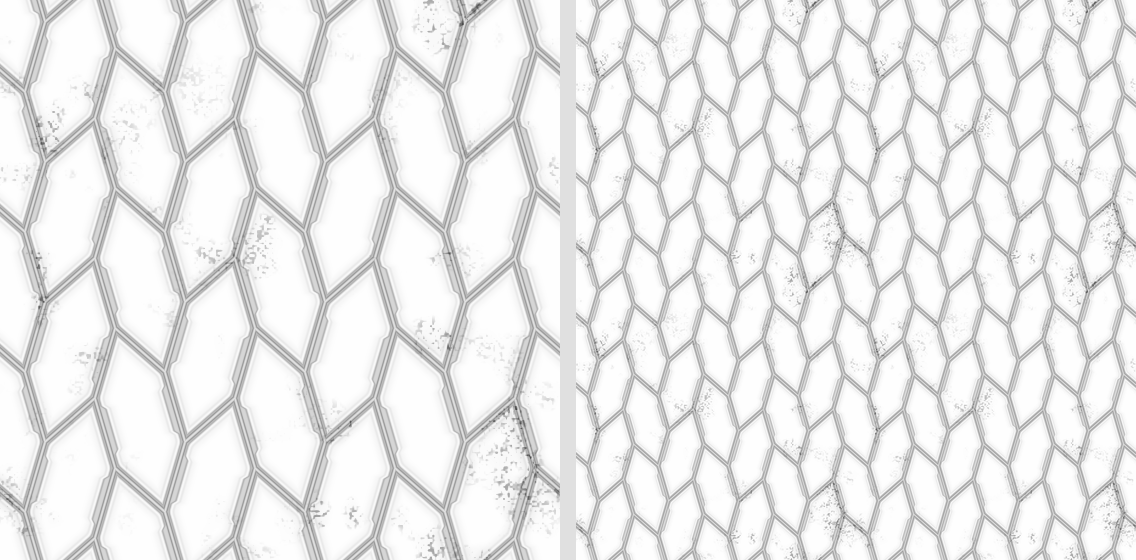
Left: one tile. Right: repeated 2 by 2.
Write a three.js fragment shader that draws this texture map.

```glsl
// Elongated hexagonal tiles in mirrored columns, four repeats each way, with
// notched sides, fine ridged grey grooves and sparse speckled wear.
// Each tile is a point-symmetric hexagon measured by three pairs of half planes.
#define REPEATS 4.0
#define SHOULDER vec2(-0.178, 0.344)
#define ELBOW vec2(-0.323, -0.156)
#define FOOT vec2(-0.178, -0.656)
#define NOTCH_DEPTH 0.027
#define LINE_OFFSET 0.0135
#define LIP_OFFSET 0.027
#define FLOOR_TONE 0.84
#define FACE_TONE 0.995
#define WEAR 0.34

varying vec2 vUv;

float hash(vec2 p) {
  vec3 q = fract(vec3(p.xyx) * vec3(0.1031, 0.1030, 0.0973));
  q += dot(q, q.yzx + 33.33);
  return fract((q.x + q.y) * q.z);
}

// Value noise that wraps after a whole number of lattice steps.
float wrapNoise(vec2 uv, float period) {
  vec2 p = uv * period, i = floor(p), f = fract(p);
  f = f * f * (3.0 - 2.0 * f);
  vec2 lo = mod(i, period), hi = mod(i + 1.0, period);
  return mix(mix(hash(lo), hash(vec2(hi.x, lo.y)), f.x),
             mix(hash(vec2(lo.x, hi.y)), hash(hi), f.x), f.y);
}

float bell(float x, float width) {
  x /= width;
  return exp(-x * x);
}

// Inner distance to the side a-b and its opposite twin.
float sidePair(vec2 p, vec2 a, vec2 b) {
  vec2 n = normalize(vec2(a.y - b.y, b.x - a.x));
  return abs(dot(a, n)) - abs(dot(p, n));
}

float smoothMin(float a, float b, float k) {
  float h = max(k - abs(a - b), 0.0) / k;
  return min(a, b) - h * h * k * 0.25;
}

// x: distance to the joint centre, y: distance including the notches.
vec2 tileDistance(vec2 p) {
  vec2 along = ELBOW - SHOULDER;
  float facing = dot(p, vec2(along.y, -along.x)) * dot(SHOULDER, vec2(along.y, -along.x));
  vec2 folded = facing < 0.0 ? -p : p;
  float t = dot(folded - SHOULDER, along) / dot(along, along);
  float notch = smoothstep(0.17, 0.25, t) * (1.0 - smoothstep(0.80, 0.88, t));

  float notched = sidePair(p, SHOULDER, ELBOW);
  float plain = min(sidePair(p, ELBOW, FOOT), sidePair(p, SHOULDER, -FOOT));
  return vec2(min(notched, plain),
              smoothMin(notched - NOTCH_DEPTH * notch, plain, 0.012));
}

float grooveTone(vec2 d) {
  float tone = FLOOR_TONE + 0.05 * bell(d.x, 0.005);
  tone -= 0.23 * bell(d.x - LINE_OFFSET, 0.006);
  tone -= 0.13 * bell(d.y - LIP_OFFSET, 0.007);
  tone = mix(tone, FACE_TONE, smoothstep(0.029, 0.044, d.y));
  // Soft shadow behind the bright rim.
  tone -= 0.065 * bell(d.y - 0.057, 0.010);
  return tone - 0.025 * bell(d.y - 0.075, 0.025);
}

void main() {
  vec2 cell = vUv * REPEATS;
  float leftColumn = floor(cell.x * 2.0);
  float slope = (-FOOT.y - SHOULDER.y) / (-FOOT.x - SHOULDER.x);
  vec2 nearest = vec2(-1.0);
  vec2 tileId = vec2(0.0);

  // The owner is the candidate with the greatest inner distance.
  for (int i = 0; i < 2; i++) {
    float column = leftColumn + float(i);
    float odd = mod(column, 2.0);
    vec2 p = cell - vec2(column, odd) * 0.5;
    p.x *= odd * 2.0 - 1.0;
    float row = floor(p.y - slope * p.x + 0.5);
    p.y -= row;
    vec2 d = tileDistance(p);
    if (d.x > nearest.x) {
      nearest = d;
      tileId = vec2(mod(column, REPEATS * 2.0), mod(row, REPEATS));
    }
  }

  float tone = grooveTone(nearest);

  // Speckles gathered in loose patches, stronger on some tiles.
  float patchNoise = 0.65 * wrapNoise(vUv, 13.0) + 0.35 * wrapNoise(vUv + 0.37, 34.0);
  float worn = smoothstep(0.58, 0.84, patchNoise) * (0.3 + 0.7 * hash(tileId + 5.0));
  float grain = 0.6 * wrapNoise(vUv, 230.0) + 0.4 * wrapNoise(vUv + 0.61, 97.0);
  tone -= WEAR * worn * smoothstep(0.54, 0.82, grain);
  tone -= 0.02 * worn;

  gl_FragColor = vec4(vec3(clamp(tone, 0.0, 1.0)), 1.0);
}
```
